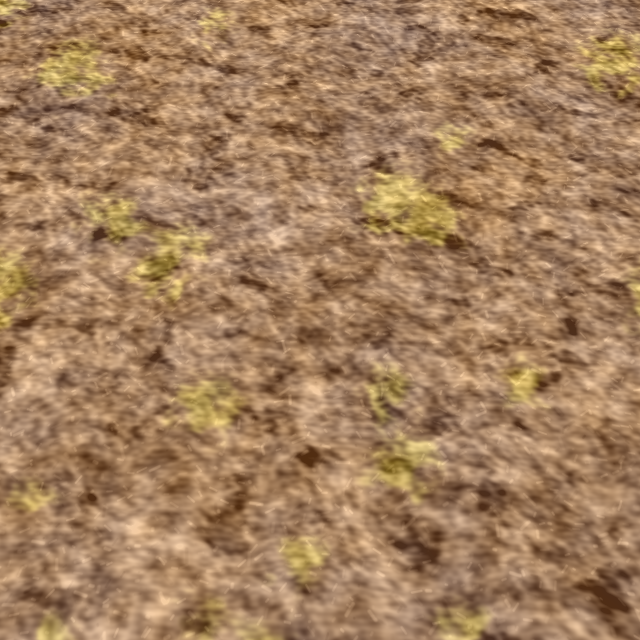
Write a three.js fragment shader that draws this texture.

```glsl
varying vec2 vUv;

vec2 hash2(vec2 p) {
  vec3 q = fract(p.xyx * vec3(0.1031, 0.1030, 0.0973));
  q += dot(q, q.yzx + 33.33);
  return fract((q.xx + q.yz) * q.zy);
}

mat2 rotation(float a) {
  return mat2(cos(a), -sin(a), sin(a), cos(a));
}

float corner(vec2 cell, vec2 offset) {
  float a = 6.2832 * hash2(cell).x;
  return dot(vec2(cos(a), sin(a)), offset);
}

float gradientNoise(vec2 p) {
  vec2 i = floor(p), f = fract(p);
  vec2 u = f * f * f * (f * (f * 6.0 - 15.0) + 10.0);
  vec2 e = vec2(1.0, 0.0);
  return mix(mix(corner(i, f), corner(i + e.xy, f - e.xy), u.x),
             mix(corner(i + e.yx, f - e.yx), corner(i + e.xx, f - e.xx), u.x), u.y);
}

// Slanted, stretched grain from clumps down to single blades
float grassGrain(vec2 p) {
  float sum = 0.0, frequency = 21.0;
  for (int i = 0; i < 4; i++) {
    float k = float(i);
    vec2 q = rotation(-0.3 + 0.45 * sin(k * 2.3)) * p;
    sum += (0.34 + 0.1 * sin(k * 1.1)) * gradientNoise(q * frequency * vec2(0.62, 1.1) + k * 17.3);
    frequency *= 1.8;
  }
  return sum;
}

// Loose stalks: positive where pale, negative where dark
float stalks(vec2 p) {
  float sum = 0.0;
  vec2 cell = floor(p);
  for (int y = -1; y <= 1; y++) {
    for (int x = -1; x <= 1; x++) {
      vec2 id = cell + vec2(x, y);
      vec2 place = hash2(id), kind = hash2(id + 71.7);
      vec2 d = rotation(-0.35 + 2.6 * (kind.x - 0.5)) * (p - id - place);
      d.x -= clamp(d.x, -0.3 * kind.y, 0.3 * kind.y);
      float blade = 1.0 - smoothstep(0.02, 0.13, length(d));
      sum += blade * (fract(kind.y * 7.3) - 0.3);
    }
  }
  return sum;
}

// Scattered dry shrubs: x is foliage, y is the shade beneath
vec2 shrubs(vec2 p) {
  vec2 cover = vec2(0.0);
  vec2 cell = floor(p);
  for (int y = -1; y <= 1; y++) {
    for (int x = -1; x <= 1; x++) {
      vec2 id = cell + vec2(x, y);
      vec2 kind = hash2(id + 23.1);
      vec2 d = p - id - hash2(id + 5.4);
      float present = step(0.42, kind.x) * (0.55 + 0.45 * kind.y);
      float size = mix(0.16, 0.32, kind.y);
      vec2 low = (d + vec2(-0.07, 0.2)) * vec2(0.8, 1.5);
      cover.x += present * exp(-dot(d, d) / (size * size));
      cover.y += present * exp(-dot(low, low) / (size * size * 0.6));
    }
  }
  return cover;
}

void main() {
  // Ground plane receding towards the top
  float depth = 1.0 / (2.2 - vUv.y);
  vec2 ground = vec2(vUv.x - 0.5, 2.0) * depth * 1.6;
  ground += 0.012 * vec2(gradientNoise(ground * 7.0), gradientNoise(ground * 7.0 + 31.0));

  // Light and dark
  float broad = gradientNoise(ground * vec2(3.0, 4.0) + 8.2);
  float patches = gradientNoise(rotation(-0.3) * ground * vec2(8.0, 11.0) + 3.7);
  float grain = grassGrain(ground + 4.0);
  float tone = 0.53 + 0.16 * broad + 0.24 * patches + grain;
  tone += 0.3 * stalks(ground * 38.0) + 0.24 * stalks(rotation(0.5) * ground * 55.0 + 9.0);

  // Deep gaps between clumps
  float gaps = gradientNoise(rotation(-0.25) * ground * vec2(13.0, 23.0) + 41.0);
  tone -= 0.3 * smoothstep(0.2, 0.5, gaps - 0.3 * grain);

  // Shrub shapes broken up by the grain
  float ragged = gradientNoise(ground * 30.0 + 60.0);
  vec2 shrub = shrubs(vUv * vec2(4.6, 5.2) + 0.12 * vec2(patches, ragged));
  float foliage = smoothstep(0.3, 0.95, shrub.x + 0.6 * ragged + 0.5 * grain) * smoothstep(0.1, 0.5, shrub.x);
  tone -= 0.28 * shrub.y * smoothstep(-0.2, 0.35, gaps + ragged) * (1.0 - foliage);
  tone += 0.12 * foliage;
  tone = clamp(tone, -0.1, 1.1);

  // Brown soil to pale straw, with rust, mauve and yellow tints
  vec3 color = mix(vec3(0.36, 0.23, 0.14), vec3(0.90, 0.75, 0.60), tone);
  float warmth = gradientNoise(ground * 4.5 + 19.0) + 0.6 * gradientNoise(ground * 26.0 + 77.0);
  color += warmth * vec3(0.03, -0.005, -0.07);
  color += foliage * vec3(0.02, 0.055, -0.09);
  gl_FragColor = vec4(clamp(color, 0.0, 1.0), 1.0);
}
```
